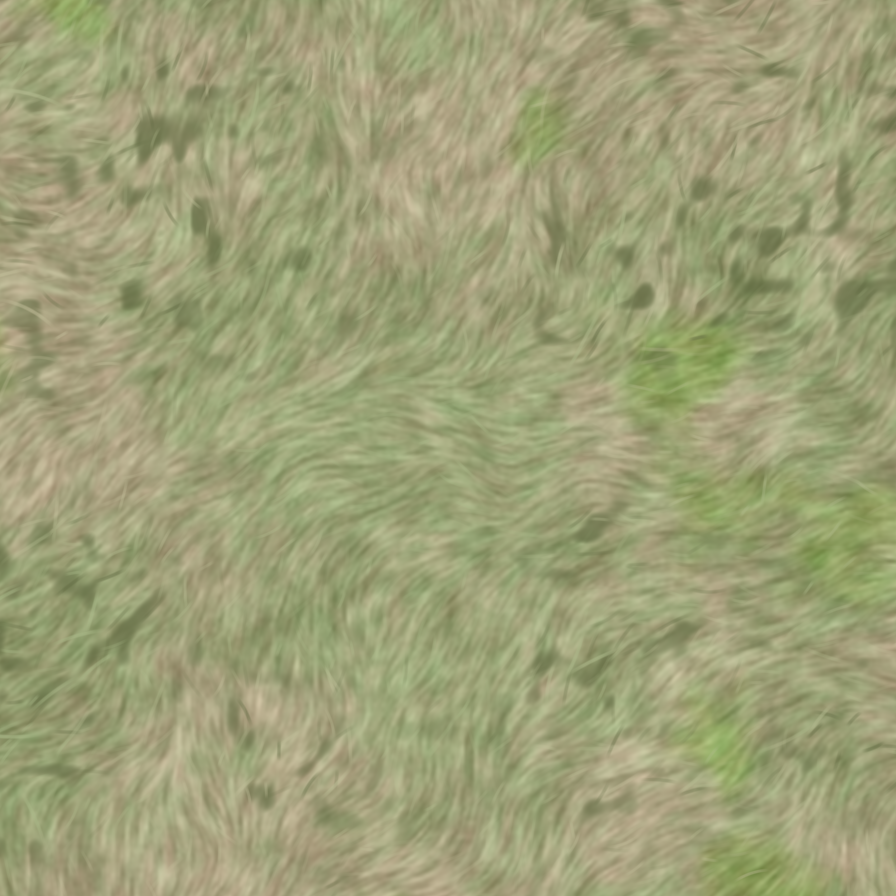
This texture is drawn by a three.js fragment shader. Its source:

```glsl
varying vec2 vUv;

const vec3 STRAW = vec3(0.670, 0.640, 0.508);
const vec3 GRASS = vec3(0.592, 0.628, 0.450);
const vec3 LUSH = vec3(0.530, 0.640, 0.330);
const vec3 SHADE = vec3(0.375, 0.410, 0.255);
const vec3 DRY_BLADE = vec3(0.775, 0.755, 0.615);
const vec3 GREEN_BLADE = vec3(0.665, 0.725, 0.535);

float hash(vec2 p) {
  vec3 q = fract(p.xyx * 0.1031);
  q += dot(q, q.yzx + 33.33);
  return fract((q.x + q.y) * q.z);
}

float noise(vec2 p) {
  vec2 cell = floor(p);
  vec2 f = fract(p);
  f = f * f * (3.0 - 2.0 * f);
  float low = mix(hash(cell), hash(cell + vec2(1.0, 0.0)), f.x);
  float high = mix(hash(cell + vec2(0.0, 1.0)), hash(cell + 1.0), f.x);
  return mix(low, high, f.y);
}

float fbm(vec2 p) {
  float sum = 0.0;
  float weight = 0.533;
  for (int i = 0; i < 4; i++) {
    sum += weight * noise(p);
    p = mat2(1.6, 1.2, -1.2, 1.6) * p + 17.3;
    weight *= 0.5;
  }
  return sum;
}

vec2 heading(float angle) {
  return vec2(cos(angle), sin(angle));
}

// Lie of the grass: mostly up to the right, turning from tuft to tuft
float flowAngle(vec2 p) {
  float turn = 0.6 * noise(p * 4.0 + 31.0) + 0.4 * noise(p * 13.0 + 57.0);
  return 0.55 + 3.2 * (turn - 0.5);
}

// Noise smeared along a direction, centred on zero
float combed(vec2 p, vec2 dir, float freq, float reach) {
  float sum = 0.0;
  for (int i = -4; i <= 4; i++) {
    sum += noise((p + dir * reach * float(i) / 4.0) * freq);
  }
  return sum / 9.0 - 0.5;
}

// Coverage of thin curved blades, one per grid cell
float blades(vec2 p, float cells, float width, float seed) {
  vec2 g = p * cells;
  float cover = 0.0;
  for (int j = -1; j <= 1; j++) {
    for (int i = -1; i <= 1; i++) {
      vec2 cell = floor(g) + vec2(float(i), float(j));
      vec2 key = cell + seed;
      vec2 root = cell + vec2(hash(key + 3.1), hash(key + 8.7));
      float angle = flowAngle(root / cells) + 1.3 * (hash(key + 14.2) - 0.5);
      vec2 dir = heading(angle);
      vec2 d = g - root;
      float along = dot(d, dir);
      float bend = 0.5 * (hash(key + 21.9) - 0.5);
      float across = dot(d, vec2(-dir.y, dir.x)) + bend * along * along;
      float halfLength = 0.35 + 0.5 * hash(key + 27.4);
      float taper = 1.0 - smoothstep(0.3, 1.0, abs(along) / halfLength);
      float line = 1.0 - smoothstep(0.2 * width, width, abs(across));
      float strength = pow(hash(key + 35.6), 2.5);
      cover = max(cover, strength * taper * line);
    }
  }
  return cover;
}

void main() {
  vec2 p = vUv + 2.0;
  vec2 dir = heading(flowAngle(p));

  // Dry and green patches
  float patches = 0.65 * fbm(p * 3.5 + 11.0) + 0.35 * fbm(p * 15.0 + 5.0);
  float green = smoothstep(0.38, 0.62, patches);
  vec3 color = mix(STRAW, GRASS, green);
  float lush = smoothstep(0.66, 0.84, fbm(p * 5.0 + 43.0));
  color = mix(color, LUSH, 0.75 * lush);

  // Combed fibres and soft mottling
  float fibre = combed(p, dir, 190.0, 0.010);
  float clump = combed(p + 7.0, dir, 65.0, 0.014);
  float mottle = fbm(p * 11.0 + 71.0) - 0.5;
  color += 0.27 * fibre + 0.13 * clump + 0.11 * mottle;
  color += vec3(0.07, -0.02, 0.02) * combed(p + 3.0, dir, 90.0, 0.012);

  // Shaded gaps gathered in rough areas
  float rough = smoothstep(0.38, 0.66, fbm(p * 6.0 + 23.0));
  float gap = smoothstep(0.10, 0.36, combed(p + 13.0, dir, 50.0, 0.012));
  color = mix(color, SHADE, gap * (0.12 + 0.55 * rough));

  // Pale stalks, short blades and dark slits
  vec3 bladeColor = mix(DRY_BLADE, GREEN_BLADE, green);
  float stalks = blades(p, 19.0, 0.060, 0.0);
  float shortBlades = blades(p, 36.0, 0.095, 90.0);
  float slits = blades(p, 30.0, 0.095, 170.0);
  color = mix(color, SHADE, slits * (0.12 + 0.33 * rough));
  color = mix(color, bladeColor, shortBlades * 0.45);
  color = mix(color, bladeColor, stalks * (0.3 + 0.4 * rough));

  gl_FragColor = vec4(color, 1.0);
}
```
